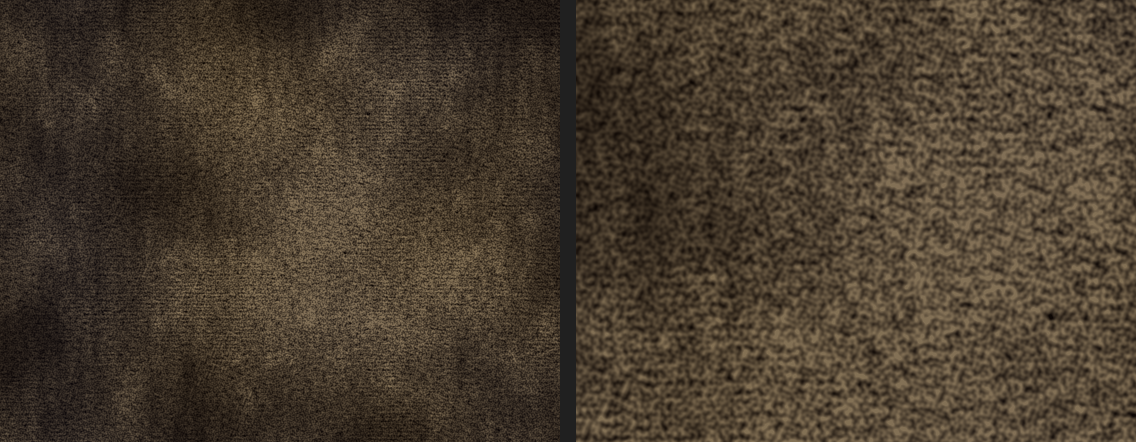
Left: the whole. Right: its middle third, enlarged.
Give the GLSL for this texture, as a Shadertoy shader.

```glsl
#define CLOUD_SCALE 2.7
#define CLOUD_DEPTH 0.55
#define GLOW_DEPTH 0.36
#define GRAIN_SCALE 247.0
#define GRAIN_DEPTH 0.72
#define THREAD_ROWS 121.0
#define THREAD_DEPTH 0.36
#define SCRATCHES 18
#define SHADOW vec3(0.12, 0.09, 0.07)
#define LIGHT vec3(0.41, 0.35, 0.27)

float hash(vec2 cell) {
    return fract(sin(dot(cell, vec2(127.1, 311.7))) * 43758.5);
}

mat2 rotation(float angle) {
    float c = cos(angle), s = sin(angle);
    return mat2(c, s, -s, c);
}

float cornerSlope(vec2 cell, vec2 offset) {
    float angle = 6.2832 * hash(cell);
    return dot(vec2(cos(angle), sin(angle)), offset);
}

float gradientNoise(vec2 p) {
    vec2 i = floor(p), f = fract(p);
    vec2 u = f * f * f * (f * (f * 6.0 - 15.0) + 10.0);
    vec2 e = vec2(1.0, 0.0);
    return mix(mix(cornerSlope(i, f), cornerSlope(i + e, f - e), u.x),
               mix(cornerSlope(i + e.yx, f - e.yx), cornerSlope(i + 1.0, f - 1.0), u.x), u.y);
}

float fbm(vec2 p) {
    float sum = 0.0, weight = 1.0;
    for (int i = 0; i < 5; i++) {
        sum += weight * gradientNoise(p);
        p = rotation(0.6) * p * 2.05 + 17.3;
        weight *= 0.5;
    }
    return sum;
}

float segmentDistance(vec2 p, vec2 a, vec2 b) {
    vec2 ab = b - a;
    return length(p - a - ab * clamp(dot(p - a, ab) / dot(ab, ab), 0.0, 1.0));
}

// Short, bent and broken pale creases
float scratches(vec2 p, float aspect) {
    float sum = 0.0;
    for (int i = 0; i < SCRATCHES; i++) {
        float id = float(i);
        vec2 centre = vec2(hash(vec2(id, 1.0)) * aspect, hash(vec2(id, 2.0)));
        vec2 q = rotation(3.1416 * hash(vec2(id, 3.0))) * (p - centre);
        float reach = mix(0.02, 0.075, hash(vec2(id, 4.0)));
        q.y += (hash(vec2(id, 5.0)) - 0.5) * 9.0 * q.x * q.x;
        q.y += 0.008 * gradientNoise(vec2(q.x * 45.0, id * 7.7));
        float line = 1.0 - smoothstep(0.0005, 0.0032, abs(q.y));
        float taper = 1.0 - smoothstep(0.4 * reach, reach, abs(q.x));
        float wear = smoothstep(-0.15, 0.3, gradientNoise(p * 55.0 + id));
        sum += line * taper * wear * mix(0.4, 1.0, hash(vec2(id, 6.0)));
    }
    return min(sum, 1.0);
}

// Horizontal threads, broken into dashes and worn in patches
float threads(vec2 p) {
    float wobble = 2.5 * gradientNoise(p * vec2(14.0, 9.0));
    float rows = 0.3 * sin(6.2832 * THREAD_ROWS * p.y + wobble);
    float dashes = gradientNoise(vec2(p.x * 58.0, p.y * THREAD_ROWS * 1.15));
    float patches = smoothstep(-0.3, 0.35, fbm(p * 5.0 + 31.0));
    return dashes + rows * patches;
}

void mainImage(out vec4 fragColor, in vec2 fragCoord) {
    vec2 uv = fragCoord / iResolution.xy;
    vec2 p = fragCoord / iResolution.y;
    float aspect = iResolution.x / iResolution.y;

    // Broad stains under a slanted band of light
    float bandDistance = segmentDistance(uv, vec2(0.5, 0.78), vec2(0.84, 0.14));
    float glow = exp(-9.0 * bandDistance * bandDistance);
    float cloud = fbm(p * CLOUD_SCALE + 4.6);
    vec2 edge = abs(uv - 0.5) * 2.0;
    float vignette = smoothstep(0.65, 1.1, edge.x) + smoothstep(0.6, 1.1, edge.y);
    float tone = 0.26 + GLOW_DEPTH * glow + CLOUD_DEPTH * cloud - 0.14 * vignette;

    // Vertical drips and mottled scuffs
    tone += 0.16 * gradientNoise(p * vec2(34.0, 5.0) + 8.0);
    float scuff = smoothstep(0.1, 0.6, fbm(p * 13.0 + 51.0));
    tone += 0.24 * scuff * smoothstep(0.1, 0.6, tone);
    tone = max(tone, 0.03);

    // Cloth grain, stronger where the surface is lit
    float contrast = 0.5 + 1.15 * min(tone, 0.8);
    float grain = gradientNoise(rotation(0.4) * p * GRAIN_SCALE)
                + 0.45 * gradientNoise(rotation(1.1) * p * GRAIN_SCALE * 0.42);
    float detail = GRAIN_DEPTH * grain + THREAD_DEPTH * threads(p);

    // Dark pits, pale flecks and creases
    float pits = smoothstep(0.34, 0.6, gradientNoise(p * vec2(75.0, 95.0) + 12.0));
    float flecks = smoothstep(0.42, 0.62, gradientNoise(p * 105.0 + 73.0)) * scuff;
    detail += 0.4 * flecks - 0.28 * pits + 0.38 * scratches(p, aspect);
    tone = clamp(tone + contrast * detail, -0.26, 1.35);

    // Slight drift between warm and grey brown
    float warmth = 0.012 * (glow - 0.5) + 0.02 * gradientNoise(p * 3.0 + 90.0);
    vec3 color = mix(SHADOW, LIGHT, tone) + vec3(0.5, 0.1, -1.0) * warmth;
    fragColor = vec4(color, 1.0);
}
```
